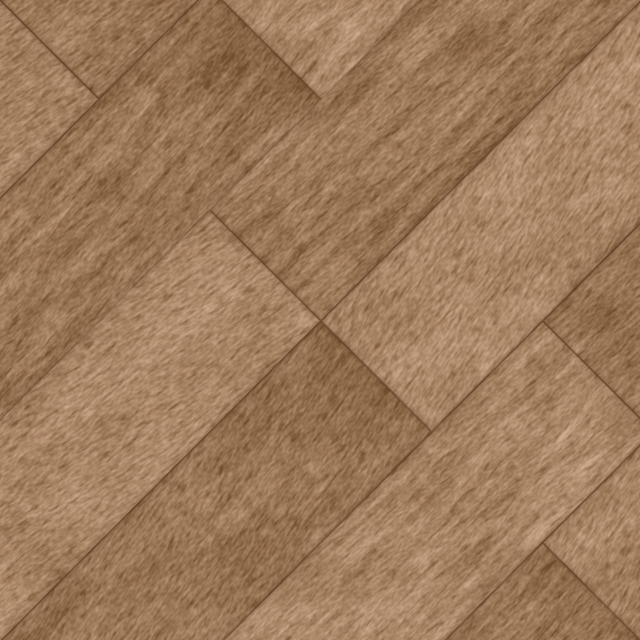
Give the GLSL for this texture, as a Shadertoy shader.

```glsl
// Diagonal wooden floor: staggered brown planks with streaks, pores and dark seams.

const float PLANK_WIDTH  = 0.245;
const float PLANK_LENGTH = 0.98;
const float FIRST_JOINT  = 0.7071;  // position of the joints along the grain
const float SEAM_OFFSET  = 0.002;   // shift of the seams across the grain
const float SEAM_HALF    = 0.0017;

const vec3 DARK_WOOD  = vec3(0.49, 0.35, 0.22);
const vec3 LIGHT_WOOD = vec3(0.77, 0.63, 0.51);
const vec3 SEAM_BROWN = vec3(0.36, 0.23, 0.13);

vec2 hash2(vec2 p) {
    vec3 q = fract(p.xyx * vec3(0.1031, 0.1030, 0.0973));
    q += dot(q, q.yzx + 33.33);
    return fract((q.xx + q.yz) * q.zy);
}

mat2 rotation(float angle) {
    float c = cos(angle), s = sin(angle);
    return mat2(c, -s, s, c);
}

float cornerSlope(vec2 cell, vec2 offset) {
    float angle = 6.28319 * hash2(cell).x;
    return dot(vec2(cos(angle), sin(angle)), offset);
}

// Gradient noise, roughly -0.7 to 0.7
float noise(vec2 p) {
    vec2 i = floor(p), f = p - i;
    vec2 w = f * f * f * (f * (f * 6.0 - 15.0) + 10.0);
    vec2 e = vec2(1.0, 0.0);
    return mix(mix(cornerSlope(i, f), cornerSlope(i + e, f - e), w.x),
               mix(cornerSlope(i + e.yx, f - e.yx), cornerSlope(i + 1.0, f - 1.0), w.x), w.y);
}

float fbm(vec2 p) {
    float sum = 0.0, amplitude = 1.0;
    for (int i = 0; i < 4; i++) {
        sum += amplitude * noise(p);
        p = p * 2.03 + 17.3;
        amplitude *= 0.55;
    }
    return sum;
}

// Lightness of the wood; p.x runs along the grain
float woodTone(vec2 p, float streakiness, float tilt) {
    vec2 bent = p + vec2(0.0, 0.006) * noise(p * vec2(6.0, 12.0));
    vec2 fiber = rotation(tilt) * bent;

    float clouds  = fbm(bent * vec2(5.0, 11.0));
    float streaks = fbm(bent * vec2(8.0, 55.0) + 31.0);
    float flecks  = noise(fiber * vec2(48.0, 170.0) + 57.0);
    float grain   = noise(fiber * vec2(130.0, 260.0) + 83.0);
    float pores   = smoothstep(0.12, 0.42, noise(fiber * vec2(36.0, 150.0) + 111.0));
    float wornSpots = smoothstep(0.25, 0.6, noise(bent * vec2(14.0, 34.0) + 7.0));

    float tone = 0.25 * clouds + mix(0.10, 0.38, streakiness) * streaks;
    tone += mix(0.42, 0.28, streakiness) * flecks + 0.32 * grain;
    return tone - 0.24 * pores + 0.25 * streakiness * wornSpots;
}

// Dark groove with a soft shadow at distance d
float seam(float d, float pixel) {
    float groove = 1.0 - smoothstep(SEAM_HALF - pixel, SEAM_HALF + pixel, d);
    return max(0.75 * groove, 0.4 * exp(-d / 0.004));
}

void mainImage(out vec4 fragColor, in vec2 fragCoord) {
    vec2 uv = fragCoord / iResolution.y;
    float pixel = 0.7 / iResolution.y;
    vec2 p = vec2(uv.x + uv.y, uv.x - uv.y) * 0.70711;

    // Plank layout: every third row is shifted by one plank width
    float across = p.y - SEAM_OFFSET;
    float row = floor(across / PLANK_WIDTH);
    float shifted = 1.0 - step(0.5, abs(mod(row, 3.0) - 1.0));
    float along = p.x - FIRST_JOINT - shifted * PLANK_WIDTH;
    float column = floor(along / PLANK_LENGTH);
    vec2 local = vec2(along - column * PLANK_LENGTH, across - row * PLANK_WIDTH);

    // Character of each plank
    vec2 seed = hash2(vec2(row, column) + 40.0);
    float pale = 1.0 - mod(row + column, 2.0);
    float calmRow = 1.0 - step(0.5, mod(row, 3.0));
    float streakiness = max(shifted, (1.0 - pale) * (1.0 - 0.8 * calmRow));
    float tilt = mix(-0.2, 0.15, mod(row, 2.0)) * (1.0 - 0.7 * streakiness);

    // Wood, with dark planks smudged towards one end
    float tone = 0.52 + mix(-0.09, 0.10, pale) + 0.06 * (seed.x - 0.5);
    tone += woodTone(local + 5.0 * seed, streakiness, tilt);
    tone -= 0.2 * (1.0 - pale) * exp((local.x - PLANK_LENGTH) / 0.07);
    vec3 color = mix(DARK_WOOD, LIGHT_WOOD, clamp(tone, -0.15, 1.15));

    // Seams; every fourth long one is tighter and fainter
    float seamIndex = round(across / PLANK_WIDTH);
    float strength = mix(1.0, 0.45, step(2.5, mod(seamIndex, 4.0)));
    float longSeam = strength * seam(min(local.y, PLANK_WIDTH - local.y), pixel);
    float endSeam = seam(min(local.x, PLANK_LENGTH - local.x), pixel);
    float wear = 0.9 + 0.3 * noise(p * 22.0);
    color = mix(color, SEAM_BROWN, clamp(max(longSeam, endSeam) * wear, 0.0, 1.0));

    fragColor = vec4(color, 1.0);
}
```
